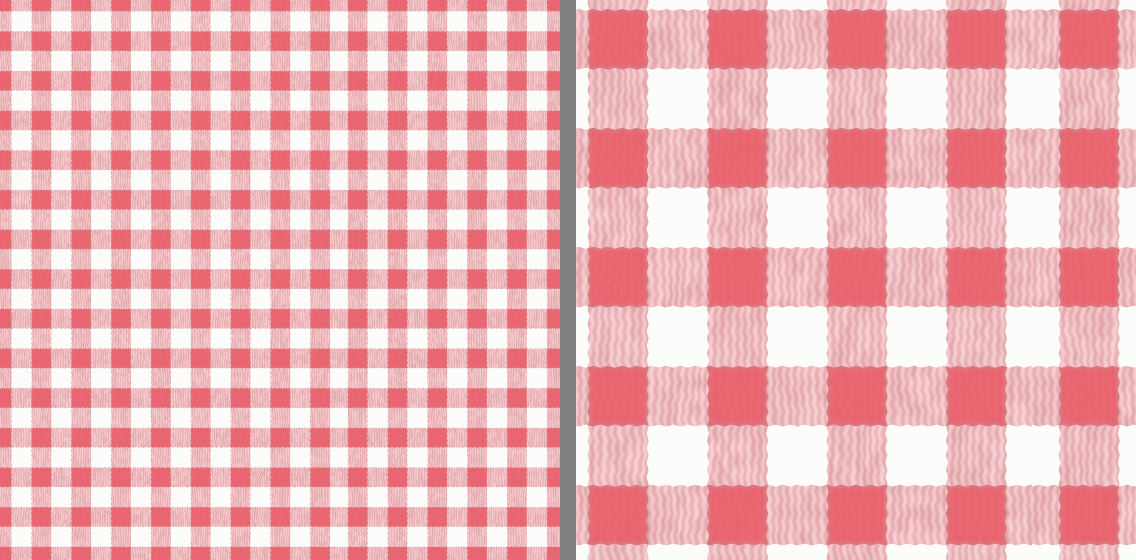
Left: the whole. Right: its middle third, enlarged.
Write a Shadertoy shader that draws this pattern.

```glsl
// Red and white woven gingham with fine wavering threads in the pink checks.

const float TAU = 6.2831853;
const vec2 PERIOD = vec2(0.0711, 0.0708);   // one red band plus one white gap
const vec2 START = vec2(0.0564, 0.0560);    // first full band, from left and top
const float BAND = 0.495;                   // band width as a share of the period
const float SEAM_X = 0.605;                 // gap that is slightly narrower
const float SEAM_SHIFT = 0.0040;
const float THREADS = 225.0;                // vertical threads across the cloth
const float TOOTH_PITCH = 115.0;
const float TOOTH_SIZE = 0.0006;
const float RIM = 0.0016;                   // darker thread around red checks

const vec3 WHITE = vec3(0.990, 0.988, 0.985);
const vec3 RED = vec3(0.915, 0.400, 0.445);
const vec3 RIM_RED = vec3(0.860, 0.470, 0.500);
const vec3 PINK_LIGHT = vec3(0.970, 0.810, 0.820);
const vec3 PINK_DARK = vec3(0.870, 0.620, 0.640);

float hash(vec2 p) {
    return fract(sin(dot(p, vec2(127.1, 311.7))) * 43758.5453);
}

float noise(vec2 p) {
    vec2 i = floor(p), f = fract(p);
    f = f * f * (3.0 - 2.0 * f);
    return mix(mix(hash(i), hash(i + vec2(1, 0)), f.x),
               mix(hash(i + vec2(0, 1)), hash(i + vec2(1, 1)), f.x), f.y);
}

// Signed distance to the vertical (x) and horizontal (y) bands.
vec2 bandDistance(vec2 p) {
    p.x += SEAM_SHIFT * step(SEAM_X, p.x);
    vec2 phase = fract((p - START) / PERIOD - 0.5 * BAND + 0.5);
    vec2 d = (abs(phase - 0.5) - 0.5 * BAND) * PERIOD;
    // small teeth where the threads cross the band edges
    vec2 teeth = abs(fract(p.yx * TOOTH_PITCH) - 0.5) * 4.0 - 1.0;
    return d + TOOTH_SIZE * teeth;
}

// Darkness of the mixed weave: wavering threads broken into short dashes.
float weave(vec2 p, float pixel) {
    float wander = 0.8 * noise(p * vec2(70.0, 55.0));
    float zigzag = abs(fract(p.y * TOOTH_PITCH) - 0.5);
    float phase = p.x * THREADS + wander + 0.5 * zigzag;
    float strand = 0.30 * cos(TAU * phase);
    float dash = 0.50 * (noise(vec2(p.x * THREADS, p.y * 130.0)) - 0.5);
    float visible = 1.0 - smoothstep(0.5, 1.0, pixel * THREADS);
    return clamp(0.42 + visible * (strand + dash), 0.0, 1.0);
}

void mainImage(out vec4 fragColor, in vec2 fragCoord) {
    float pixel = 1.0 / iResolution.y;
    vec2 p = fragCoord * pixel;
    p.y = 1.0 - p.y;

    vec2 d = bandDistance(p);
    vec2 band = 1.0 - smoothstep(-0.6 * pixel, 0.6 * pixel, d);
    float both = band.x * band.y;
    float either = band.x + band.y - 2.0 * both;

    float thread = weave(p, pixel);
    vec3 pink = mix(PINK_LIGHT, PINK_DARK, thread);
    float rim = smoothstep(-2.0 * RIM, 0.0, max(d.x, d.y));
    vec3 red = mix(RED, RIM_RED, rim) + 0.02 * (thread - 0.42);

    // white, single-band and crossed-band checks cover the cloth
    vec3 color = WHITE * (1.0 - both - either) + pink * either + red * both;
    fragColor = vec4(color, 1.0);
}
```
